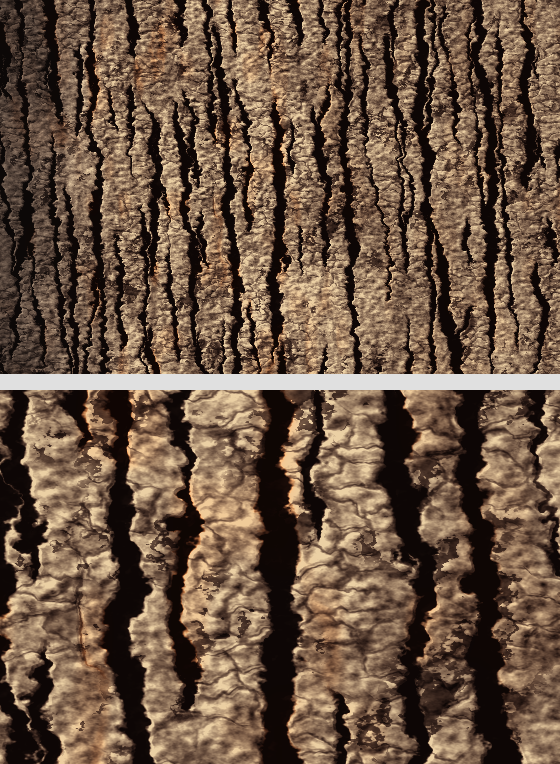
Top: the whole. Bottom: its middle third, enlarged.
Write a Shadertoy shader that draws this texture.

```glsl
// Sunlit tree bark: narrow dark furrows between ridges of cracked, flaky plates.

vec2 hash2(vec2 p) {
    vec3 q = fract(vec3(p.xyx) * vec3(0.1031, 0.1030, 0.0973));
    q += dot(q, q.yzx + 33.33);
    return fract((q.xx + q.yz) * q.zy);
}

float noise(vec2 p) {
    vec2 i = floor(p), f = fract(p);
    f = f * f * (3.0 - 2.0 * f);
    return mix(mix(hash2(i).x, hash2(i + vec2(1, 0)).x, f.x),
               mix(hash2(i + vec2(0, 1)).x, hash2(i + vec2(1, 1)).x, f.x), f.y);
}

float fbm(vec2 p) {
    float sum = 0.0, amp = 0.5;
    for (int i = 0; i < 4; i++) {
        sum += amp * noise(p);
        p = mat2(1.6, 1.2, -1.2, 1.6) * p + 5.7;
        amp *= 0.6;
    }
    return sum;
}

// Gap between the two nearest cell centres: zero along the plate borders.
float plateBorder(vec2 p) {
    vec2 cell = floor(p);
    float nearest = 9.0, second = 9.0;
    for (int y = -1; y <= 1; y++)
    for (int x = -1; x <= 1; x++) {
        vec2 id = cell + vec2(x, y);
        float d = length(id + hash2(id + 90.0) - p);
        second = min(second, max(nearest, d));
        nearest = min(nearest, d);
    }
    return second - nearest;
}

// Vertical furrows, one per unit of x: a shallow trench with a broken deep cut.
float furrow(vec2 p, float seed) {
    float column = floor(p.x), depth = 0.0;
    for (int k = -1; k <= 1; k++) {
        float id = column + float(k);
        float row = id * 7.3 + seed;
        float center = id + 0.5 + 0.8 * (noise(vec2(p.y * 2.0, row)) - 0.5)
                     + 0.25 * (noise(vec2(p.y * 12.0, row + 20.0)) - 0.5);
        float width = 0.115 * smoothstep(0.25, 0.8, noise(vec2(p.y * 5.0, row + 300.0)));
        float away = abs(p.x - center);
        float cut = 1.0 - smoothstep(width * 0.5, width + 0.045, away);
        depth = max(depth, cut * smoothstep(0.0, 0.04, width));
        depth = max(depth, 0.28 * (1.0 - smoothstep(0.0, 0.28, away)));
    }
    return depth;
}

// Returns height, furrow depth, plate mask and grain.
vec4 bark(vec2 p) {
    vec2 warp = vec2(fbm(p * 22.0), fbm(p * 22.0 + 37.0)) - 0.54;
    vec2 chips = vec2(fbm(p * vec2(50, 75)), fbm(p * vec2(50, 75) + 71.0)) - 0.54;
    vec2 q = p + warp * vec2(0.03, 0.028) + chips * vec2(0.02, 0.012);
    q.x += 0.05 * q.y;
    float deep = max(furrow(vec2(q.x * 8.7, q.y), 10.0),
                     0.8 * furrow(vec2(q.x * 14.0, q.y * 1.7), 150.0));
    float crackAmount = smoothstep(0.25, 0.65, noise(p * 15.0 + 60.0));
    float plate = smoothstep(0.0, 0.18, plateBorder(q * vec2(19, 46)));
    plate = mix(1.0, plate, 0.2 + 0.8 * crackAmount);
    float grain = fbm(p * vec2(70, 110));
    return vec4(0.6 * grain + 0.16 * plate - 0.7 * deep, deep, plate, grain);
}

void mainImage(out vec4 fragColor, in vec2 fragCoord) {
    vec2 p = fragCoord / iResolution.y;
    float across = fragCoord.x / iResolution.x;

    // Low sun from the upper left grazes the relief.
    vec2 toShade = vec2(0.0026, -0.0022);
    vec4 surface = bark(p);
    float slope = bark(p + toShade).x - bark(p - toShade).x;
    float deep = surface.y, plate = surface.z, grain = surface.w;

    float tone = 0.63 + 0.95 * clamp(slope, -0.35, 0.28) + 0.7 * (grain - 0.54);
    tone += 0.22 * (noise(p * vec2(9, 5) + 4.0) - 0.5);
    tone *= mix(0.5, 1.0, plate) * (1.0 - 0.93 * smoothstep(0.1, 0.75, deep));

    // Small shadowed pits where flakes have broken away.
    float pit = smoothstep(0.68, 0.8, noise(p * vec2(55, 42) + 15.0 + 3.0 * grain));
    tone *= 1.0 - 0.6 * pit * smoothstep(0.4, 0.65, noise(p * 17.0 + 33.0));

    // The trunk turns into shade at the left and dims slightly at the right.
    float shade = 1.0 - smoothstep(0.02, 0.24, across + 0.08 * (noise(p * 6.0) - 0.5));
    tone *= (1.0 - 0.52 * shade) * (1.08 - 0.14 * smoothstep(0.45, 0.75, across));
    tone = clamp(tone, 0.05, 0.92);

    // Warm brown ramp, with rusty inner bark by the furrows and grey shade.
    vec3 color = vec3(tone, vec2(0.9, 0.71) * pow(tone, 1.2));
    float rust = smoothstep(0.55, 0.8, noise(p * vec2(24, 11) + 80.0));
    rust *= 0.2 + 0.8 * smoothstep(0.1, 0.4, deep);
    rust *= 1.0 - 0.6 * smoothstep(0.4, 0.7, across);
    color *= mix(vec3(1), vec3(1.14, 0.87, 0.64), rust);
    color = mix(color, vec3(0.92, 0.82, 0.75) * tone, 0.5 * shade);
    fragColor = vec4(color, 1.0);
}
```
